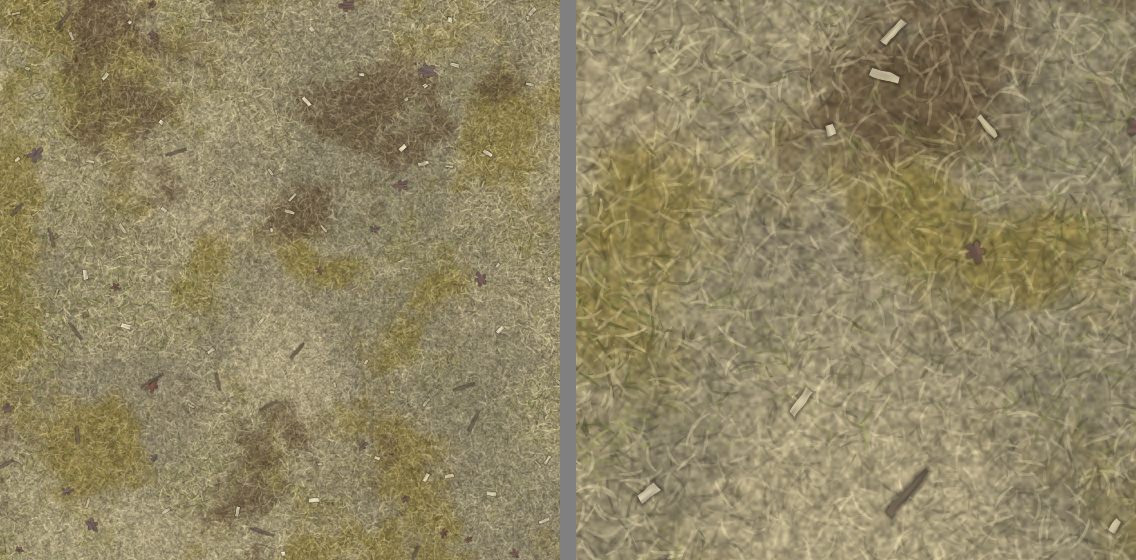
Left, the full canvas; right, a detail of the centre.
A WebGL 1 fragment shader for this texture:

```glsl
precision highp float;
uniform vec2 u_resolution;

const vec3 TURF = vec3(0.60, 0.56, 0.43);
const vec3 MOSS = vec3(0.52, 0.46, 0.24);
const vec3 SOIL = vec3(0.40, 0.33, 0.24);
const vec3 SAND = vec3(0.68, 0.63, 0.50);
const vec3 SILT = vec3(0.52, 0.49, 0.40);
const vec3 STRAW = vec3(0.69, 0.65, 0.52);
const vec3 BLADE = vec3(0.45, 0.47, 0.25);
const vec3 CHIP = vec3(0.83, 0.79, 0.68);
const vec3 LEAF = vec3(0.43, 0.31, 0.26);
const vec3 STICK = vec3(0.41, 0.36, 0.30);

const int STRAND_LAYERS = 26;
const float STRAND_CELL = 0.026;
const float STRAND_WIDTH = 0.0009;
const float STRAND_OPACITY = 0.78;
const float GRAIN = 0.42;
const int DEBRIS_LAYERS = 3;
const float DEBRIS_CELL = 0.11;
const float DEBRIS_SHARE = 0.36;

float hash(vec2 p) {
    vec3 q = fract(p.xyx * 0.1031);
    q += dot(q, q.yzx + 33.33);
    return fract((q.x + q.y) * q.z);
}

vec3 hash3(vec2 p) {
    vec3 q = fract(p.xyx * vec3(0.1031, 0.1030, 0.0973));
    q += dot(q, q.yxz + 33.33);
    return fract((q.xxy + q.yzz) * q.zyx);
}

mat2 rotation(float angle) {
    float c = cos(angle), s = sin(angle);
    return mat2(c, s, -s, c);
}

float noise(vec2 p) {
    vec2 cell = floor(p), f = fract(p);
    f = f * f * (3.0 - 2.0 * f);
    float low = mix(hash(cell), hash(cell + vec2(1.0, 0.0)), f.x);
    float high = mix(hash(cell + vec2(0.0, 1.0)), hash(cell + 1.0), f.x);
    return mix(low, high, f.y);
}

float fbm(vec2 p) {
    float sum = 0.0, total = 0.0, gain = 1.0;
    for (int i = 0; i < 6; i++) {
        sum += gain * noise(p);
        total += gain;
        gain *= 0.6;
        p = rotation(0.6) * p * 2.03 + 11.7;
    }
    return sum / total;
}

// Curved, tapered strands on rotated grids, one per cell
vec3 addStrands(vec3 color, vec2 uv, float cover, float green, float pixel) {
    vec3 ground = color;
    for (int i = 0; i < STRAND_LAYERS; i++) {
        float layer = float(i);
        float size = STRAND_CELL * (0.8 + 0.7 * fract(layer * 0.618));
        vec2 grid = rotation(layer * 2.4) * uv / size + layer * 7.31;
        vec2 id = floor(grid) + layer * 37.0;
        vec3 place = hash3(id), look = hash3(id + 91.7);
        vec2 p = rotation(place.z * 6.283) * (fract(grid) - 0.5 - 0.3 * (place.xy - 0.5));
        float reach = mix(0.16, 0.36, look.x);
        p.y += (look.y - 0.5) * 2.4 * (p.x * p.x - 0.04);
        float along = clamp(abs(p.x) / reach, 0.0, 1.0);
        float width = STRAND_WIDTH * (1.1 - 0.6 * along);
        float d = max(abs(p.y) * size - width, (abs(p.x) - reach) * size);
        float mask = 1.0 - smoothstep(-0.5 * pixel, 0.8 * pixel, d);
        float tone = mix(0.62, 1.34, mix(look.z, layer / float(STRAND_LAYERS), 0.3));
        vec3 tint = mix(ground, STRAW, 0.45 * smoothstep(0.7, 1.1, tone));
        tint = mix(tint, BLADE, 0.75 * step(hash(id + 5.3), green));
        color = mix(color, tint * tone, mask * STRAND_OPACITY * cover);
    }
    return color;
}

// Scattered wood chips, lobed leaves and sticks with a soft shadow
vec3 addDebris(vec3 color, vec2 uv, float pixel) {
    for (int i = 0; i < DEBRIS_LAYERS; i++) {
        float layer = float(i);
        vec2 grid = rotation(layer * 1.1 + 0.3) * uv / DEBRIS_CELL + layer * 3.7;
        vec2 id = floor(grid) + layer * 53.0;
        vec3 place = hash3(id), look = hash3(id + 17.9);
        vec2 p = rotation(place.z * 6.283) * (fract(grid) - 0.5 - 0.5 * (place.xy - 0.5)) * DEBRIS_CELL;
        float ragged = 0.003 * (noise(uv * 190.0) - 0.5);
        vec2 extent = vec2(mix(0.003, 0.010, look.y), mix(0.0014, 0.0036, look.z));
        vec3 tint = mix(STRAW, CHIP, look.z);
        if (look.x > 0.86) {
            extent = vec2(mix(0.014, 0.024, look.y), 0.0024 - 0.04 * abs(p.x));
            tint = STICK;
        }
        float d = max(abs(p.x) - extent.x, abs(p.y) - extent.y) + 0.5 * ragged;
        if (look.x > 0.62 && look.x < 0.86) {
            float lobes = 0.5 + 0.5 * abs(cos(2.5 * atan(p.y, p.x)));
            d = length(p * vec2(1.0, 1.35)) - mix(0.007, 0.017, look.y * look.y) * lobes + ragged;
            tint = mix(LEAF, vec3(0.42, 0.37, 0.35), look.z);
        }
        float present = step(hash(id + 8.1), DEBRIS_SHARE);
        tint *= 0.82 + 0.36 * noise(p * vec2(120.0, 420.0) + id);
        color *= 1.0 - 0.3 * present * (1.0 - smoothstep(0.0, 0.003, d));
        color = mix(color, tint, present * (1.0 - smoothstep(-0.5 * pixel, 0.7 * pixel, d)));
    }
    return color;
}

void main() {
    vec2 uv = gl_FragCoord.xy / u_resolution.y;
    float pixel = 1.0 / u_resolution.y;

    // Broad ragged patches of ground
    float sand = smoothstep(0.50, 0.66, fbm(uv * 4.0 + 3.1));
    float silt = smoothstep(0.50, 0.68, fbm(uv * 3.5 + 41.0) + 0.2 * (uv.x - 0.5));
    float moss = smoothstep(0.46, 0.66, fbm(uv * 5.5 + 23.0));
    float soil = smoothstep(0.56, 0.72, fbm(uv * 5.0 + 67.0));
    vec3 color = mix(TURF, SAND, 0.8 * sand);
    color = mix(color, SILT, 0.75 * silt);
    color = mix(color, MOSS, 0.85 * moss);
    color = mix(color, SOIL, 0.85 * soil);

    // Crumbly grain, then everything lying on it
    float grain = 0.6 * noise(uv * 310.0) + 0.4 * noise(uv * 140.0 + 9.0) - 0.5;
    color *= 0.99 + GRAIN * grain;
    float cover = 1.0 - 0.4 * max(sand, max(silt, soil));
    float green = 0.30 * smoothstep(0.42, 0.68, fbm(uv * 7.0 + 83.0));
    color = addStrands(color, uv, cover, green, pixel);
    color *= 1.0 + 0.22 * (noise(uv * 420.0 + 5.0) - 0.5);
    color = addDebris(color, uv, pixel);
    gl_FragColor = vec4(clamp(color, 0.0, 1.0), 1.0);
}
```
